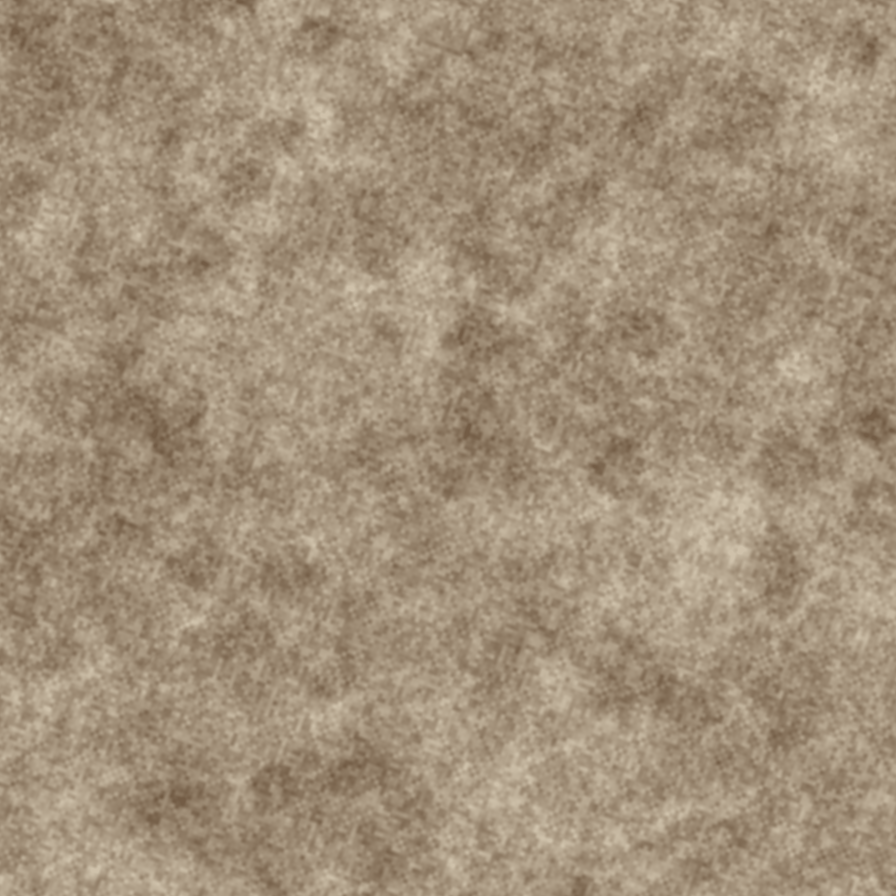
This texture is drawn by a three.js fragment shader. Its source:

```glsl
// Worn beige stone or felt: fine soft grain over mottled patches, dark blotches and pale veins.
varying vec2 vUv;

#define DARK vec3(0.53, 0.45, 0.36)
#define LIGHT vec3(0.73, 0.67, 0.58)
#define BASE_TONE 0.54
#define GRAIN_SCALE 205.0
#define GRAIN_AMOUNT 0.72
#define MOTTLE_SCALE 5.0
#define MOTTLE_AMOUNT 0.36
#define BLOTCH_SCALE 12.0
#define BLOTCH_DEPTH 0.42
#define VEIN_SCALE 7.0
#define VEIN_AMOUNT 0.26

vec2 hash2(vec2 p) {
  vec3 q = fract(p.xyx * vec3(0.1031, 0.1030, 0.0973));
  q += dot(q, q.yzx + 33.33);
  return fract((q.xx + q.yz) * q.zy);
}

// Smooth value noise, centred on zero.
float noise(vec2 p) {
  vec2 cell = floor(p);
  vec2 f = fract(p);
  f = f * f * (3.0 - 2.0 * f);
  float low = mix(hash2(cell).x, hash2(cell + vec2(1.0, 0.0)).x, f.x);
  float high = mix(hash2(cell + vec2(0.0, 1.0)).x, hash2(cell + 1.0).x, f.x);
  return mix(low, high, f.y) - 0.5;
}

vec2 turn(vec2 p, float angle) {
  float c = cos(angle);
  float s = sin(angle);
  return vec2(c * p.x - s * p.y, s * p.x + c * p.y);
}

// Patches from broad to small, each layer turned to hide the lattice.
float mottle(vec2 p) {
  float sum = 0.0;
  float scale = MOTTLE_SCALE;
  float amount = MOTTLE_AMOUNT;
  for (int i = 0; i < 4; i++) {
    float layer = float(i);
    sum += amount * noise(turn(p, 0.6 + layer * 0.9) * scale + 40.0 + layer * 17.0);
    scale *= 2.2;
    amount *= 1.1;
  }
  return sum;
}

// Soft fine speckle in two sizes.
float grain(vec2 p) {
  float fine = noise(turn(p, 0.35) * GRAIN_SCALE + 300.0);
  float coarse = noise(turn(p, 1.1) * GRAIN_SCALE * 0.55 + 500.0);
  return GRAIN_AMOUNT * (fine + 0.62 * coarse);
}

// Scattered round blotches in jittered cells, with ragged rims and faint pale halos.
float blotches(vec2 p) {
  vec2 q = p * BLOTCH_SCALE + 60.0;
  vec2 home = floor(q);
  float sum = 0.0;
  for (int y = -1; y <= 1; y++) {
    for (int x = -1; x <= 1; x++) {
      vec2 cell = home + vec2(float(x), float(y));
      vec2 centre = cell + 0.15 + 0.7 * hash2(cell);
      vec2 traits = hash2(cell + 91.0);
      float radius = mix(0.22, 0.48, traits.x);
      float reach = length(q - centre) / radius;
      float strength = smoothstep(0.55, 1.0, traits.y);
      float core = 1.0 - smoothstep(0.5, 1.15, reach);
      float halo = smoothstep(0.9, 1.25, reach) * (1.0 - smoothstep(1.25, 1.7, reach));
      sum += strength * (0.3 * halo - core);
    }
  }
  return BLOTCH_DEPTH * sum;
}

// Broken pale curves along the zero lines of a noise field.
float veins(vec2 p) {
  float field = abs(noise(turn(p, 0.4) * VEIN_SCALE + 130.0));
  float line = 1.0 - smoothstep(0.01, 0.075, field);
  float gaps = smoothstep(-0.05, 0.25, noise(p * VEIN_SCALE * 1.3 + 210.0));
  return VEIN_AMOUNT * line * gaps;
}

void main() {
  // Bend the shapes so that their rims look worn
  vec2 bend = vec2(noise(vUv * 32.0 + 11.0), noise(vUv * 32.0 + 77.0));
  bend += 0.6 * vec2(noise(vUv * 75.0 + 19.0), noise(vUv * 75.0 + 53.0));
  vec2 worn = vUv + 0.022 * bend;

  float tone = BASE_TONE + mottle(vUv) + grain(vUv) + blotches(worn) + veins(worn);
  tone = clamp(tone, -0.4, 1.4);
  gl_FragColor = vec4(mix(DARK, LIGHT, tone), 1.0);
}
```
